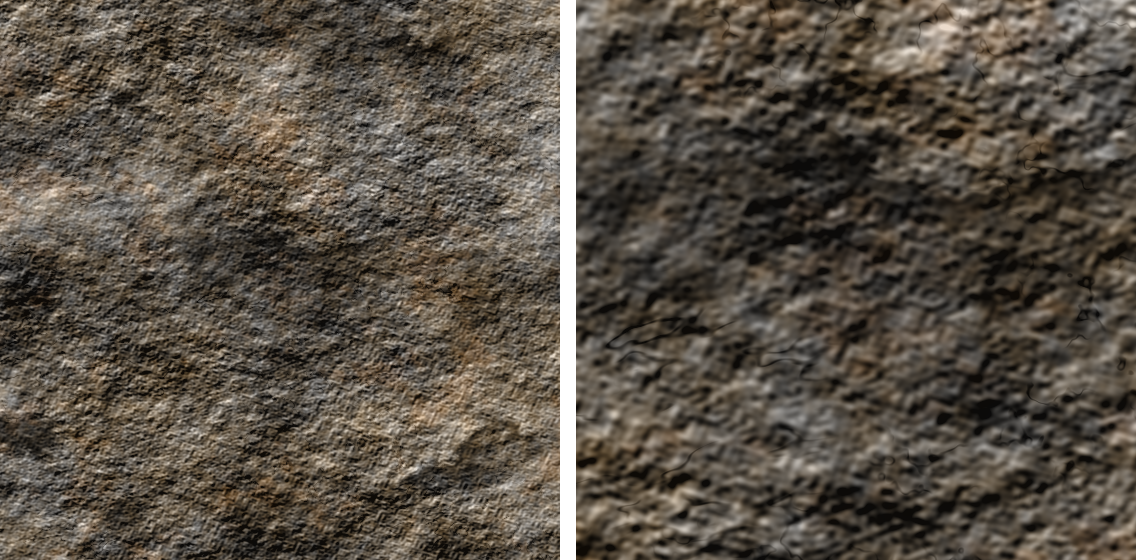
Left: the whole. Right: its middle third, enlarged.
Give the GLSL for this texture, as a WebGL 2 fragment shader.

```glsl
#version 300 es
precision highp float;

uniform vec2 u_resolution;
out vec4 fragColor;

float hash(vec2 p) {
    return fract(sin(dot(p, vec2(127.1, 311.7))) * 43758.5);
}

float valueNoise(vec2 p) {
    vec2 cell = floor(p);
    vec2 f = fract(p);
    vec2 s = f * f * (3.0 - 2.0 * f);
    float low = mix(hash(cell), hash(cell + vec2(1.0, 0.0)), s.x);
    float high = mix(hash(cell + vec2(0.0, 1.0)), hash(cell + vec2(1.0, 1.0)), s.x);
    return mix(low, high, s.y);
}

// Layered noise, normalised to 0..1; octaves are rotated to hide the lattice
float fbm(vec2 p, int octaves, float gain) {
    const mat2 turn = mat2(0.8, 0.6, -0.6, 0.8);
    float sum = 0.0;
    float total = 0.0;
    float weight = 1.0;
    for (int i = 0; i < octaves; i++) {
        sum += weight * valueNoise(p);
        total += weight;
        weight *= gain;
        p = turn * p * 2.03 + vec2(17.3, 9.1);
    }
    return sum / total;
}

// Positive on slopes facing the light, negative on slopes turned away
float relief(vec2 p, vec2 toLight, vec2 frequency, int octaves, float gain) {
    return fbm(p * frequency, octaves, gain)
         - fbm((p + toLight) * frequency, octaves, gain);
}

// Overhanging strata: x is the shadow under each edge, y its lit lip
vec2 ledges(vec2 p, float count) {
    float bend = fbm(p * vec2(3.0, 4.0) + 31.0, 6, 0.55);
    float layer = fract((1.0 - p.y + 0.16 * p.x) * count + 2.4 * bend);
    float patches = smoothstep(0.47, 0.62, fbm(p * vec2(5.0, 6.0) + 73.0, 5, 0.6));
    float shadow = smoothstep(0.0, 0.05, layer) * exp(-7.0 * layer);
    float lip = smoothstep(0.72, 0.95, layer) * (1.0 - smoothstep(0.95, 1.0, layer));
    return patches * vec2(shadow, lip);
}

// Short dark fissures along the middle contour of a noise field
float cracks(vec2 p, vec2 frequency, float width) {
    float contour = abs(fbm(p * frequency, 4, 0.6) - 0.5);
    float patches = smoothstep(0.46, 0.60, fbm(p * 6.0 + 47.0, 3, 0.5));
    float breaks = smoothstep(0.42, 0.60, fbm(p * 38.0 + 61.0, 2, 0.6));
    return patches * breaks * (1.0 - smoothstep(0.0, width, contour));
}

// Brown-grey stone whose warmth fades in the deepest shade
vec3 stoneColour(float tone, float warmth, float rust) {
    float lit = smoothstep(-0.1, 0.35, tone);
    vec3 colour = vec3(tone) + vec3(0.038, 0.0, -0.052) * lit * warmth;
    return colour + vec3(0.04, 0.0, -0.03) * rust * lit;
}

void main() {
    vec2 uv = gl_FragCoord.xy / u_resolution;

    // Gently bend the plane so that features wander
    vec2 bend = vec2(fbm(uv * 5.0 + 3.0, 2, 0.5), fbm(uv * 5.0 + 57.0, 2, 0.5)) - 0.5;
    vec2 p = uv + 0.04 * bend;
    vec2 strata = vec2(p.x, p.y - 0.18 * p.x);

    // Broad light and dark areas, mottling, lumps, then granular skin
    float broad = fbm(strata * vec2(4.0, 6.5) + 11.0, 5, 0.55) - 0.5;
    float mottle = fbm(uv * vec2(24.0, 30.0) + 151.0, 4, 0.7) - 0.5;
    float lumps = relief(p, vec2(-0.007, 0.013), vec2(10.0, 13.0), 4, 0.65);
    float skin = relief(uv, vec2(-0.0018, 0.0032), vec2(26.0, 32.0), 4, 0.85);
    float roughness = mix(0.65, 1.35, fbm(p * 6.0 + 83.0, 3, 0.5));

    float tone = 0.36 + 0.62 * broad + 0.32 * mottle + 0.75 * lumps;
    tone += 1.6 * roughness * skin;

    // Overhangs and fissures
    vec2 ledge = ledges(p, 3.0);
    tone += 0.12 * ledge.y;
    tone -= 0.16 * cracks(strata, vec2(12.0, 30.0), 0.03);
    tone -= 0.12 * cracks(p + 5.0, vec2(34.0), 0.04);
    tone *= 1.0 - 0.8 * ledge.x;
    tone = clamp(tone, 0.04, 0.86);

    // Mineral staining at two scales
    float stain = fbm(p * vec2(6.0, 8.0) + 101.0, 4, 0.6) - 0.5;
    float speckle = fbm(uv * 48.0 + 19.0, 3, 0.8) - 0.5;
    float warmth = clamp(1.0 + 2.0 * stain + 1.8 * speckle, 0.2, 1.9);
    float rust = smoothstep(0.53, 0.72, fbm(p * vec2(12.0, 15.0) + 137.0, 4, 0.7));

    fragColor = vec4(clamp(stoneColour(tone, warmth, rust), 0.0, 1.0), 1.0);
}
```
